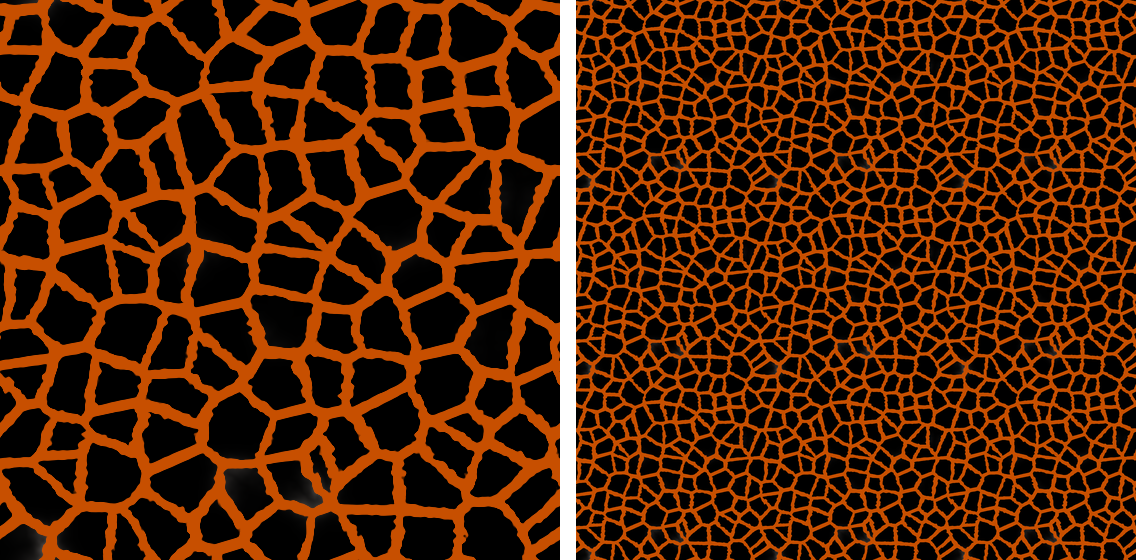
Left, the tile; right, the same tile 3 across and 3 down.
Write a WebGL 2 fragment shader that draws this pattern.

```glsl
#version 300 es
precision highp float;
// Black, irregular cells parted by a net of flat orange walls.
// Wrapped Voronoi borders are shifted mostly sideways by wrapped noise, so
// steep walls turn ragged; a few spots of grey haze cling to the walls.

uniform vec2 u_resolution;
out vec4 fragColor;

const float TAU = 6.2831853;
const float CELLS = 11.0;        // cells across the tile
const float JITTER = 0.92;       // scatter of the cell seeds
const float WALL = 0.103;        // half wall width, in cells
const float SOFTNESS = 0.011;    // half width of the wall's rim, in cells
const float ROUNDING = 0.05;     // corner rounding, in cells
const float HAZE_TILES = 4.0;
const vec2 RAGGED_DIR = vec2(1.0, 0.3);
const vec3 CELL_COLOR = vec3(0.0);
const vec3 WALL_COLOR = vec3(0.78, 0.31, 0.0);
const vec3 HAZE_COLOR = vec3(0.34, 0.32, 0.31);

// Two random values for a lattice point that repeats every "period".
vec2 hashWrapped(vec2 point, float period, uint seed) {
  uvec2 v = uvec2(mod(point, period)) + uvec2(seed, seed * 7u);
  v = v * 1664525u + 1013904223u;
  v.x += v.y * 1664525u;
  v.y += v.x * 1664525u;
  v ^= v >> 16u;
  v.x += v.y * 1664525u;
  v.y += v.x * 1664525u;
  v ^= v >> 16u;
  return vec2(v & 0xffffu) / 65536.0;
}

// Smooth value noise in -0.5..0.5 with "period" grains across the tile.
float noiseWrapped(vec2 uv, float period, uint seed) {
  vec2 p = uv * period;
  vec2 i = floor(p);
  vec2 f = smoothstep(0.0, 1.0, p - i);
  float low = mix(hashWrapped(i, period, seed).x,
                  hashWrapped(i + vec2(1, 0), period, seed).x, f.x);
  float high = mix(hashWrapped(i + vec2(0, 1), period, seed).x,
                   hashWrapped(i + vec2(1, 1), period, seed).x, f.x);
  return mix(low, high, f.y) - 0.5;
}

float smoothMin(float a, float b, float k) {
  float h = max(k - abs(a - b), 0.0) / k;
  return min(a, b) - 0.25 * h * h * k;
}

// Vector from p to the seed of a lattice cell.
vec2 toSeed(vec2 p, vec2 cell, float period, uint seed) {
  return cell + 0.5 + JITTER * (hashWrapped(cell, period, seed) - 0.5) - p;
}

// Distance from p to the nearest Voronoi border, in cells.
float borderDistance(vec2 p, float period, uint seed) {
  vec2 home = floor(p);
  vec2 nearest = vec2(8.0);
  vec2 nearestCell = home;
  for (int y = -2; y <= 2; y++)
    for (int x = -2; x <= 2; x++) {
      vec2 cell = home + vec2(x, y);
      vec2 r = toSeed(p, cell, period, seed);
      if (dot(r, r) < dot(nearest, nearest)) {
        nearest = r;
        nearestCell = cell;
      }
    }
  float border = 8.0;
  for (int y = -2; y <= 2; y++)
    for (int x = -2; x <= 2; x++) {
      if (x == 0 && y == 0) continue;
      vec2 r = toSeed(p, nearestCell + vec2(x, y), period, seed);
      float d = dot(0.5 * (nearest + r), normalize(r - nearest));
      border = smoothMin(border, d, ROUNDING);
    }
  return border;
}

// Sparse soft spots; the power leaves only a few of them strong.
float hazeSpots(vec2 uv, float tiles, uint seed) {
  vec2 p = uv * tiles;
  float haze = 0.0;
  for (int y = -1; y <= 1; y++)
    for (int x = -1; x <= 1; x++) {
      vec2 cell = floor(p) + vec2(x, y);
      vec2 r = toSeed(p, cell, tiles, seed);
      float strength = pow(hashWrapped(cell, tiles, seed + 5u).x, 4.0);
      haze += strength * exp(-45.0 * dot(r, r));
    }
  return haze;
}

void main() {
  vec2 uv = gl_FragCoord.xy / u_resolution;

  // Ragged walls: coarse wobble plus fine teeth
  float ragged = 0.11 * noiseWrapped(uv, 44.0, 11u)
               + 0.085 * noiseWrapped(uv, 116.0, 23u);
  float border = borderDistance(uv * CELLS + RAGGED_DIR * ragged, CELLS, 3u);

  // Slow change of wall width
  float swell = sin(TAU * (3.0 * uv.x + 2.0 * uv.y))
              + sin(TAU * (4.0 * uv.y - 3.0 * uv.x) + 1.7);
  float halfWidth = WALL * (1.0 + 0.07 * swell);
  float wall = 1.0 - smoothstep(-SOFTNESS, SOFTNESS, border - halfWidth);

  // Haze fades away from the walls
  float haze = hazeSpots(uv, HAZE_TILES, 41u) * exp(-6.0 * max(border - halfWidth, 0.0));
  vec3 ground = CELL_COLOR + HAZE_COLOR * haze;
  fragColor = vec4(mix(ground, WALL_COLOR, wall), 1.0);
}
```
